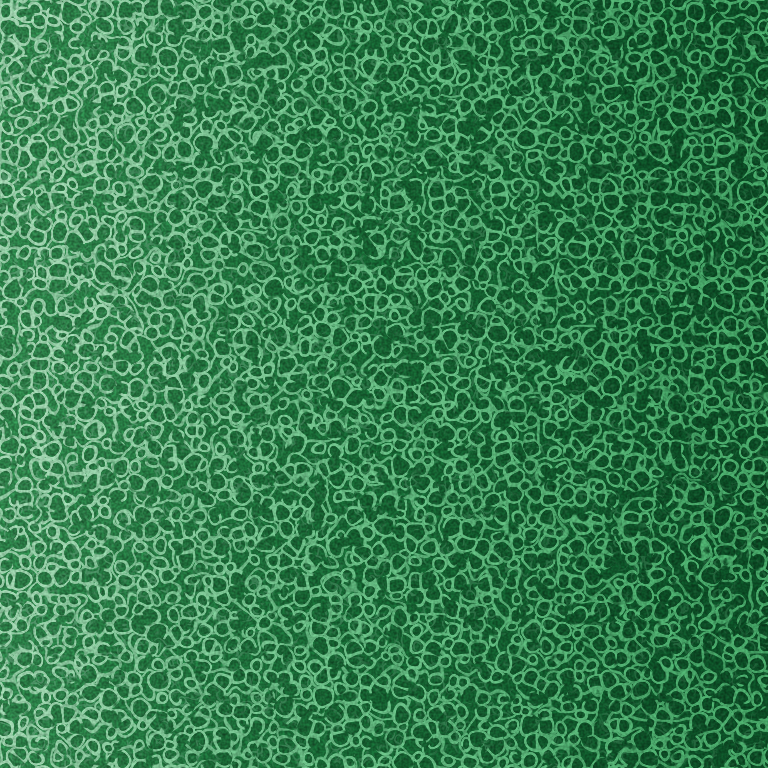
Write a Shadertoy shader that draws this texture.

```glsl
const float CELLS = 47.0;

vec2 hash2(vec2 p) {
    vec3 q = fract(p.xyx * vec3(0.1031, 0.1030, 0.0973));
    q += dot(q, q.yzx + 33.33);
    return fract((q.xx + q.yz) * q.zy);
}

float gradDot(vec2 cell, vec2 offset, vec2 f) {
    float a = 6.2832 * hash2(cell + offset).x;
    return dot(vec2(cos(a), sin(a)), f - offset);
}

float gradientNoise(vec2 p) {
    vec2 i = floor(p), f = p - i;
    vec2 u = f * f * f * (f * (f * 6.0 - 15.0) + 10.0);
    float low = mix(gradDot(i, vec2(0, 0), f), gradDot(i, vec2(1, 0), f), u.x);
    float high = mix(gradDot(i, vec2(0, 1), f), gradDot(i, vec2(1, 1), f), u.x);
    return mix(low, high, u.y);
}

vec2 warp(vec2 p, float amount) {
    vec2 bend = vec2(gradientNoise(p * 0.85 + 13.0), gradientNoise(p * 0.85 + 71.0));
    return p + amount * bend;
}

// Scattered discs: distance to the nearest wall, to the union, and to the disc center
vec3 bubbles(vec2 p, float minRadius, float maxRadius) {
    vec2 cell = floor(p);
    float first = 9.0, second = 9.0, middle = 9.0;
    for (int y = -1; y <= 1; y++) {
        for (int x = -1; x <= 1; x++) {
            vec2 id = cell + vec2(x, y);
            vec2 center = id + 0.14 + 0.72 * hash2(id + 40.0);
            float size = hash2(id + 90.0).x;
            float reach = length(p - center);
            float d = reach - mix(minRadius, maxRadius, size * sqrt(size));
            second = min(second, max(first, d));
            first = min(first, d);
            middle = min(middle, reach);
        }
    }
    float shared = max(0.5 * (second - first), first);
    return vec3(min(abs(first), abs(shared)), first, middle);
}

// Distance to the winding zero line of the noise
float tendril(vec2 p) {
    const float STEP = 0.04;
    float n = gradientNoise(p);
    vec2 slope = vec2(gradientNoise(p + vec2(STEP, 0)), gradientNoise(p + vec2(0, STEP))) - n;
    return abs(n) / max(length(slope) / STEP, 0.85);
}

float stroke(float d, float halfWidth, float blur) {
    return 1.0 - smoothstep(halfWidth - blur, halfWidth + blur, d);
}

// Broken rings joined by tendrils: line coverage, inside of a ring, ring core
vec3 network(vec2 p, float halfWidth, float blur, float gapLevel) {
    vec2 q = warp(p, 0.30);
    vec3 ring = bubbles(q, 0.30, 0.60);
    float width = halfWidth * (1.0 + 0.35 * gradientNoise(p * 1.3 + 27.0));
    float kept = smoothstep(gapLevel - 0.07, gapLevel + 0.07, gradientNoise(p * 1.05 + 55.0));
    float walls = stroke(ring.x, width, blur) * kept;
    float outside = smoothstep(-0.04, 0.04, ring.y);
    float tails = stroke(tendril(q * 0.85 + 8.0), width * 0.8, blur) * outside;
    return vec3(max(walls, tails * 0.9), 1.0 - outside, stroke(ring.z, 0.10, 0.10));
}

// Light falling from the left edge
float sheen(vec2 uv) {
    float drift = 0.08 * gradientNoise(uv * vec2(2.2, 3.0) + 5.0);
    float slant = 0.06 * (uv.y - 0.5) * (1.0 - 2.0 * uv.x);
    return clamp(1.0 - uv.x + drift + slant, 0.0, 1.0);
}

vec3 ramp(vec3 dark, vec3 middle, vec3 bright, float t) {
    return mix(mix(dark, middle, smoothstep(0.0, 0.6, t)), bright, smoothstep(0.5, 1.0, t));
}

void mainImage(out vec4 fragColor, in vec2 fragCoord) {
    vec2 uv = fragCoord / iResolution.xy;
    vec2 canvas = fragCoord / iResolution.y;
    vec2 p = canvas * CELLS;
    float blur = max(0.03, 0.5 * CELLS / iResolution.y);
    float light = sheen(uv);

    vec3 ground = ramp(vec3(0.045, 0.30, 0.145), vec3(0.085, 0.39, 0.195), vec3(0.17, 0.50, 0.28), light);
    vec3 line = ramp(vec3(0.29, 0.67, 0.42), vec3(0.42, 0.75, 0.53), vec3(0.63, 0.83, 0.69), light);
    vec3 faint = ramp(vec3(0.19, 0.46, 0.29), vec3(0.29, 0.56, 0.39), vec3(0.42, 0.66, 0.51), light);

    // Main raised lines and a finer, fainter layer beneath them
    vec3 net = network(p, 0.080, blur, -0.22);
    vec2 turned = mat2(0.8, 0.6, -0.6, 0.8) * p * 1.3 + 130.0;
    float under = network(turned, 0.07, blur * 1.3, 0.02).x;
    float patches = smoothstep(-0.2, 0.3, gradientNoise(p * 0.6 + 19.0));

    // Fine grain on the ground, with specks in the ring cores
    float grain = gradientNoise(canvas * 310.0) + 0.5 * gradientNoise(canvas * 170.0 + 31.0);
    float specks = net.z * smoothstep(-0.1, 0.35, gradientNoise(canvas * 150.0 + 47.0));
    vec3 color = ground * (1.0 + 0.36 * grain - 0.06 * net.y);
    color = mix(color, faint, max(under * mix(0.08, 0.62, patches), 0.45 * specks));

    // Crisp lines with slight wear
    float wear = clamp(0.93 + 0.22 * gradientNoise(p * 0.6 + 83.0) + 0.15 * grain, 0.0, 1.0);
    color = mix(color, line * (1.0 + 0.12 * grain), net.x * wear);
    fragColor = vec4(clamp(color, 0.0, 1.0), 1.0);
}
```
